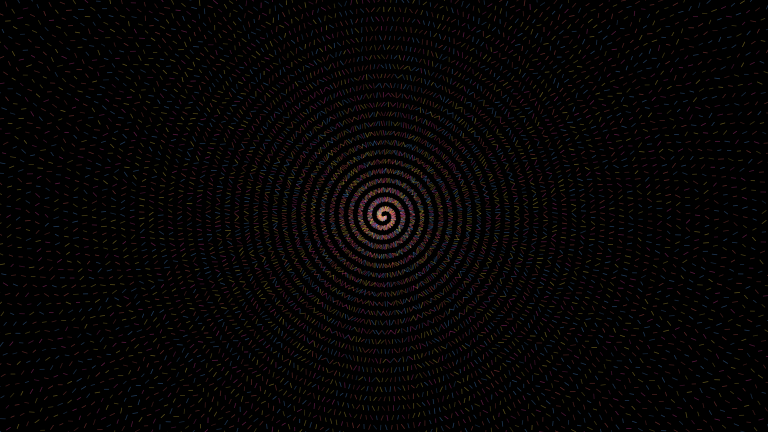
This background is drawn by a WebGL 1 fragment shader. Its source:

```glsl
precision highp float;

uniform vec2 u_resolution;

const float TAU = 6.2831853;
const float ARM_GAP = 0.0220;          // distance between turns, in canvas heights
const float STROKES_PER_TURN = 238.76; // not whole, so turns do not line up
const float STROKE_LENGTH = 0.0105;
const float STROKE_WIDTH = 0.00065;
const float MAX_TILT = 0.8;
const int REACH = 16;                  // neighbouring strokes tested on each side

float hash(float n, float seed) {
  return fract(sin(n * 12.9898 + seed * 78.233) * 43758.5453);
}

vec3 strokeColor(float pick) {
  vec3 red = vec3(1.0, 0.42, 0.40);
  vec3 yellow = vec3(1.0, 0.88, 0.30);
  vec3 blue = vec3(0.36, 0.66, 1.0);
  vec3 pink = vec3(1.0, 0.28, 0.70);
  vec3 warm = mix(red, yellow, step(0.31, pick));
  vec3 cool = mix(blue, pink, step(0.83, pick));
  return mix(warm, cool, step(0.58, pick));
}

// Point on the spiral after a number of turns, running clockwise.
vec2 spiralPoint(float turns, float gap) {
  float angle = turns * TAU;
  return gap * turns * vec2(cos(angle), -sin(angle));
}

float segmentDistance(vec2 p, vec2 center, vec2 direction, float halfLength) {
  vec2 d = p - center;
  float along = clamp(dot(d, direction), -halfLength, halfLength);
  return length(d - direction * along);
}

// Soft line that keeps its total light when thinner than the edge blur.
float lineCoverage(float dist, float width, float blur) {
  float soft = max(width, blur);
  return min(1.0, width / blur) * (1.0 - smoothstep(0.0, soft, dist));
}

// Colour and opacity of one numbered stroke.
vec4 spiralStroke(vec2 p, float id, float blur) {
  float turns = id / STROKES_PER_TURN;
  float tilt = (hash(id, 1.0) * 2.0 - 1.0) * MAX_TILT;
  float angle = -turns * TAU + tilt;
  vec2 direction = vec2(cos(angle), sin(angle));
  float halfLength = 0.5 * STROKE_LENGTH * mix(0.7, 1.1, hash(id, 2.0));
  vec2 center = spiralPoint(turns, ARM_GAP);
  float dist = segmentDistance(p, center, direction, halfLength);
  float alpha = mix(0.55, 1.0, hash(id, 3.0));
  alpha *= lineCoverage(dist, STROKE_WIDTH, blur) * step(0.0, id);
  return vec4(strokeColor(hash(id, 4.0)), alpha);
}

void main() {
  vec2 p = (gl_FragCoord.xy - 0.5 * u_resolution) / u_resolution.y;
  float blur = 1.0 / u_resolution.y;

  // Nearest arm of the spiral and nearest stroke along it
  float turn = fract(atan(-p.y, p.x + 1e-6) / TAU);
  float arm = floor(length(p) / ARM_GAP - turn + 0.5);
  float nearest = floor((arm + turn) * STROKES_PER_TURN + 0.5);

  // Layer the strokes from the inside out
  vec3 color = vec3(0.0);
  for (int i = -REACH; i <= REACH; i++) {
    vec4 stroke = spiralStroke(p, nearest + float(i), blur);
    color = mix(color, stroke.rgb, stroke.a);
  }

  gl_FragColor = vec4(color, 1.0);
}
```
